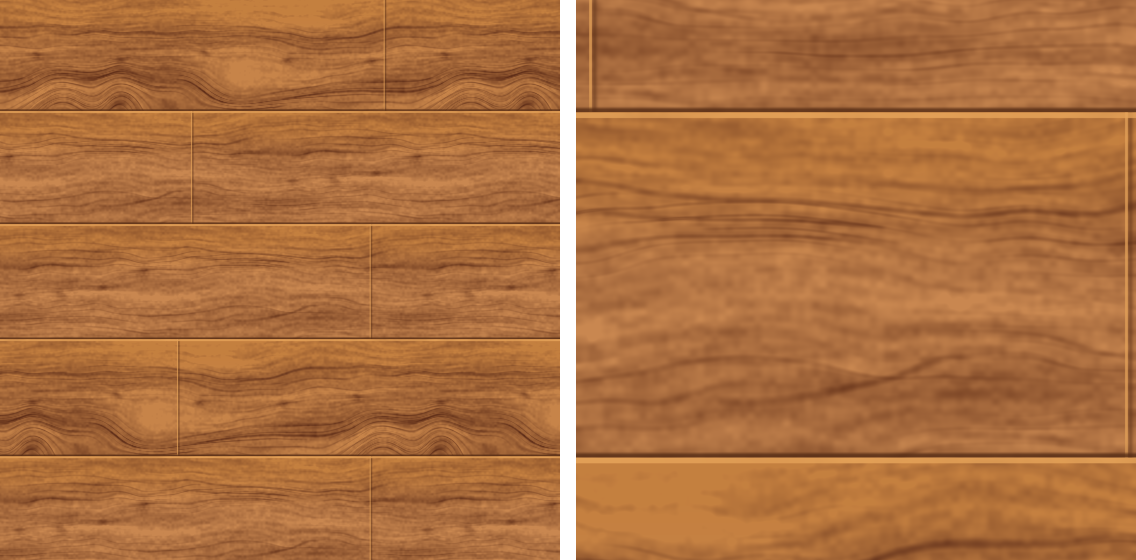
Left, the full canvas; right, a detail of the centre.
A WebGL 1 fragment shader for this texture:

```glsl
precision highp float;
// Warm brown laminate floor: staggered boards with flowing grain, knots and bevelled seams.

uniform vec2 u_resolution;

#define ROW_HEIGHT 0.1965
#define ROW_GROWTH 0.0018
#define BOARD_LENGTH 0.729
#define SEAM_WIDTH 0.0034
#define JOINT_WIDTH 0.0017
#define GRAIN_CONTRAST 1.4
#define LINE_DARKNESS 0.5
#define KNOT_DARKNESS 0.85

const vec3 DARK_GRAIN = vec3(0.47, 0.26, 0.14);
const vec3 GOLD_WOOD = vec3(0.72, 0.46, 0.23);
const vec3 ROSY_WOOD = vec3(0.735, 0.485, 0.285);
const vec3 BEVEL_LIGHT = vec3(0.90, 0.64, 0.35);
const vec3 GAP_SHADOW = vec3(0.33, 0.17, 0.08);

float hash(vec2 p) {
  vec3 q = fract(vec3(p.xyx) * 0.1031);
  q += dot(q, q.yzx + 33.33);
  return fract((q.x + q.y) * q.z);
}

// Value noise that repeats along x after one unit.
float noise(vec2 p, vec2 cells, float seed) {
  vec2 q = p * cells;
  vec2 c = floor(q);
  vec2 f = q - c;
  f = f * f * (3.0 - 2.0 * f);
  float x0 = mod(c.x, cells.x);
  float x1 = mod(c.x + 1.0, cells.x);
  vec2 s = vec2(seed, seed * 1.7 + 20.0);
  float low = mix(hash(vec2(x0, c.y) + s), hash(vec2(x1, c.y) + s), f.x);
  float high = mix(hash(vec2(x0, c.y + 1.0) + s), hash(vec2(x1, c.y + 1.0) + s), f.x);
  return mix(low, high, f.y);
}

float bell(float x, float width) {
  return exp(-x * x / (width * width));
}

float wrapDistance(float a, float b) {
  return fract(a - b + 0.5) - 0.5;
}

// Top edge of a row, measured down from the top; rows widen slightly.
float rowEdge(float k) {
  return k * (ROW_HEIGHT + ROW_GROWTH * k);
}

// Dark growth lines along the contours of the flow.
float growthLines(vec2 g, float count, float seed) {
  float contour = g.y * count + 1.6 * noise(g, vec2(5.0, 4.0), seed);
  float line = 1.0 - smoothstep(0.0, 0.2, abs(fract(contour) - 0.5));
  return line * smoothstep(0.25, 0.7, noise(g, vec2(8.0, 13.0), seed + 2.0));
}

// Wood colour; p.x runs once along the grain, p.y down the board.
vec3 wood(vec2 p, float figured) {
  float seed = 11.0 + 40.0 * figured;
  float flow = p.y + 0.13 * (noise(p, vec2(5.0, 2.0), seed) - 0.5);
  flow += 0.035 * (noise(p, vec2(17.0, 7.0), seed + 1.0) - 0.5);

  // Arched figure near the lower edge of the figured boards.
  float lower = figured * smoothstep(0.4, 1.0, p.y);
  float arch = wrapDistance(p.x, 0.295);
  flow += lower * (0.3 * bell(arch, 0.05) + 0.3 * bell(arch + 0.14, 0.07));
  flow += lower * 0.35 * (noise(p, vec2(7.0, 1.5), seed + 3.0) - 0.5);

  // Rows of knots, which also bend the grain around them.
  float knots = figured * 0.6 * bell(arch, 0.022) * bell(p.y - 0.92, 0.07);
  for (int i = 0; i < 5; i++) {
    float n = float(i);
    float jitter = hash(vec2(n, seed)) - 0.5;
    vec2 plain = vec2(0.045 + 0.103 * n, 0.62 - 0.008 * n * n * n);
    vec2 centre = mix(plain, vec2(0.09 + 0.205 * n, 0.52 + 0.08 * jitter), figured);
    float strength = mix(step(n, 3.5) * 0.75, 0.85, figured);
    vec2 d = vec2(wrapDistance(p.x, centre.x), p.y - centre.y);
    d.y += d.x * jitter * 2.0;
    float core = bell(d.x, 0.011) * bell(d.y, 0.036);
    float tail = bell(d.x - 0.015 * jitter, 0.04) * bell(d.y, 0.02);
    knots += strength * (0.65 * core + 0.4 * tail);
    flow += strength * d.y * 0.6 * bell(d.x, 0.035) * bell(d.y, 0.1);
  }

  // Grain from broad bands down to pores.
  vec2 g = vec2(p.x, flow);
  float grain = 0.32 * (noise(g, vec2(3.0, 6.0), seed + 5.0) - 0.5);
  grain += 0.33 * (noise(g, vec2(5.0, 17.0), seed + 7.0) - 0.5);
  grain += 0.27 * (noise(g, vec2(12.0, 42.0), seed + 9.0) - 0.5);
  grain += 0.22 * (noise(g, vec2(70.0, 46.0), seed + 13.0) - 0.5);
  grain += 0.16 * (noise(p, vec2(170.0, 50.0), seed + 19.0) - 0.5);

  // Lines gather in bands: one above the middle, one near the lower edge.
  float bands = 0.2 + 0.9 * bell(flow - 0.3, 0.13) + 0.6 * bell(flow - 0.83, 0.14) + 0.5 * lower;
  float lines = bands * (growthLines(g, 11.0, seed + 15.0) + 0.6 * growthLines(g, 19.0, seed + 23.0));

  float tone = 1.01 + GRAIN_CONTRAST * grain - LINE_DARKNESS * min(lines, 1.2);
  tone -= 0.14 * bell(flow - 0.33, 0.1) + 0.34 * bell(flow - 0.8, 0.11);
  tone -= 0.15 * lower + 0.06 * figured + KNOT_DARKNESS * knots;
  float rosy = smoothstep(0.1, 0.5, p.y) * (1.0 - 0.4 * figured);
  return mix(DARK_GRAIN, mix(GOLD_WOOD, ROSY_WOOD, rosy), clamp(tone, -0.35, 1.2));
}

void main() {
  vec2 uv = gl_FragCoord.xy / u_resolution;
  float edge = 0.75 / min(u_resolution.x, u_resolution.y);
  float down = 1.0 - uv.y;

  // Row layout: invert the widening row spacing.
  float k = (sqrt(ROW_HEIGHT * ROW_HEIGHT + 4.0 * ROW_GROWTH * down) - ROW_HEIGHT) / (2.0 * ROW_GROWTH);
  float row = floor(k);
  float odd = mod(row, 2.0);
  float figured = 1.0 - step(0.5, mod(row, 3.0));
  float joint = mix(0.686, 0.342, odd) - 0.025 * step(1.5, row);
  float shift = odd * (0.488 + 0.042 * (row - 1.0));

  vec3 color = wood(vec2(fract((uv.x - shift) / BOARD_LENGTH), k - row), figured);

  // End joints: a pale bevel with a shadow on its right.
  float across = wrapDistance(uv.x / BOARD_LENGTH, joint / BOARD_LENGTH) * BOARD_LENGTH;
  float shade = bell(across - JOINT_WIDTH * 1.4, JOINT_WIDTH);
  float pale = 1.0 - smoothstep(0.5 * JOINT_WIDTH - edge, 0.5 * JOINT_WIDTH + edge, abs(across));
  color = mix(color, GAP_SHADOW, 0.45 * shade);
  color = mix(color, BEVEL_LIGHT, 0.75 * pale);

  // Long seams: dark gap above, lit bevel below.
  float nearest = floor(k + 0.5);
  float below = down - rowEdge(nearest);
  float seam = step(0.5, nearest);
  float gap = smoothstep(-SEAM_WIDTH - edge, -0.4 * SEAM_WIDTH, below) * (1.0 - smoothstep(-edge, edge, below));
  float lit = smoothstep(-edge, edge, below) * (1.0 - smoothstep(SEAM_WIDTH - edge, SEAM_WIDTH + edge, below));
  color = mix(color, GAP_SHADOW, seam * (0.7 * gap + 0.12 * bell(min(below, 0.0), 0.008) * step(below, 0.0)));
  color = mix(color, BEVEL_LIGHT, seam * lit * (0.7 + 0.25 * noise(uv, vec2(40.0, 1.0), row)));

  gl_FragColor = vec4(color, 1.0);
}
```
